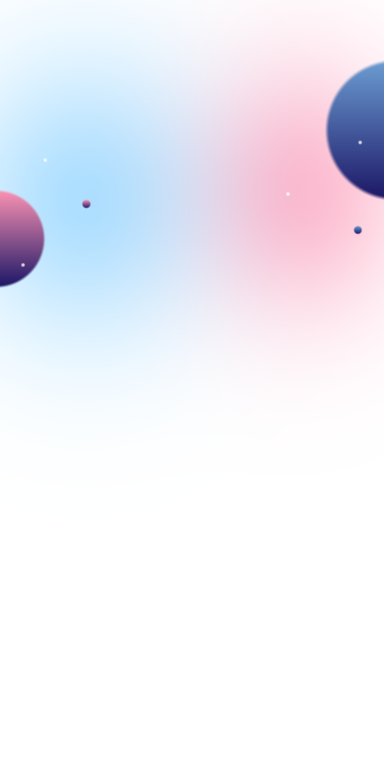
Write a WebGL 2 fragment shader that draws this background.

```glsl
#version 300 es
precision highp float;
// Soft blue and pink glows on white, with shaded planets and faint stars.

uniform vec2 u_resolution;
out vec4 outColor;

const vec3 WHITE = vec3(1.0);
const vec3 SKY_GLOW = vec3(0.68, 0.875, 1.0);
const vec3 ROSE_GLOW = vec3(0.995, 0.735, 0.815);
const vec3 BLUE_TOP = vec3(0.42, 0.61, 0.82);
const vec3 PINK_TOP = vec3(0.98, 0.57, 0.70);
const vec3 NAVY = vec3(0.11, 0.09, 0.40);

// Star centres, in units of the canvas width
const vec2 STARS[4] = vec2[4](
    vec2(0.118, 1.583), vec2(0.750, 1.495),
    vec2(0.938, 1.629), vec2(0.060, 1.310));

// Gaussian falloff with a separate spread on each axis
float glow(vec2 p, vec2 center, vec2 spread) {
    vec2 d = (p - center) / spread;
    return exp(-0.5 * dot(d, d));
}

// Coverage of a disc whose edge fades over the given softness
float disc(vec2 p, vec2 center, float radius, float softness) {
    float d = length(p - center) - radius;
    return 1.0 - smoothstep(-softness, softness, d);
}

// Lays a disc with a vertical gradient over the base colour
vec3 planet(vec3 base, vec2 p, vec2 center, float radius, float softness, vec3 top) {
    float height = clamp(0.5 + 0.5 * (p.y - center.y) / radius, 0.0, 1.0);
    return mix(base, mix(NAVY, top, height), disc(p, center, radius, softness));
}

void main() {
    // Width spans 0 to 1, height spans 0 to 2
    vec2 p = gl_FragCoord.xy / u_resolution * vec2(1.0, 2.0);
    float edge = max(0.003, 0.75 / u_resolution.x);

    // Overlapping background glows
    vec3 color = WHITE;
    color *= mix(WHITE, SKY_GLOW, glow(p, vec2(0.22, 1.48), vec2(0.23, 0.26)));
    color *= mix(WHITE, ROSE_GLOW, glow(p, vec2(0.79, 1.505), vec2(0.19, 0.235)));

    // Large planets cut by the sides, then two small ones
    color = planet(color, p, vec2(1.031, 1.661), 0.180, 0.007, BLUE_TOP);
    color = planet(color, p, vec2(-0.010, 1.378), 0.125, 0.005, PINK_TOP);
    color = planet(color, p, vec2(0.225, 1.469), 0.0105, edge, PINK_TOP);
    color = planet(color, p, vec2(0.932, 1.401), 0.0100, edge, BLUE_TOP);

    // Stars
    for (int i = 0; i < 4; i++) {
        color = mix(color, WHITE, 0.8 * disc(p, STARS[i], 0.0042, edge));
    }

    outColor = vec4(color, 1.0);
}
```
